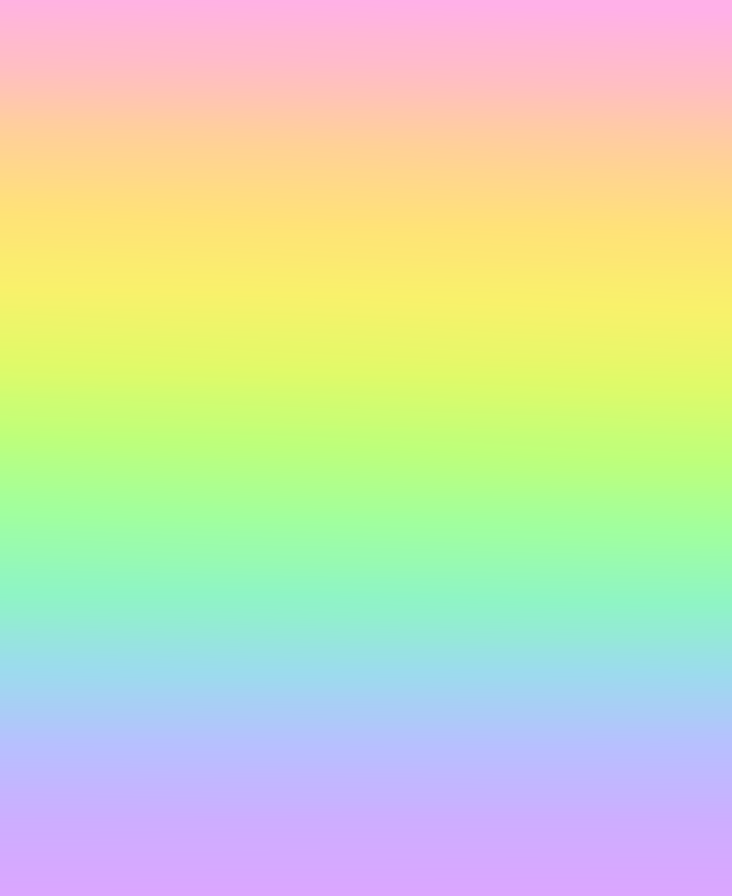
Reproduce this background procedurally as a Shadertoy shader.

```glsl
// A soft pastel rainbow running from pink at the top to violet at the bottom.
// Evenly spaced colour stops are blended along a slightly tilted height,
// which is disturbed by faint, wide brush streaks made from stretched noise.

const int STOP_COUNT = 13;

// Colour stops from top to bottom
const vec3 STOPS[STOP_COUNT] = vec3[STOP_COUNT](
    vec3(1.00, 0.69, 0.91),   // pink
    vec3(1.00, 0.745, 0.765),
    vec3(1.00, 0.82, 0.59),   // peach
    vec3(1.00, 0.885, 0.47),
    vec3(0.975, 0.945, 0.42), // yellow
    vec3(0.88, 0.98, 0.41),
    vec3(0.745, 1.00, 0.48),  // lime
    vec3(0.63, 1.00, 0.62),
    vec3(0.56, 0.96, 0.77),   // mint
    vec3(0.61, 0.86, 0.93),
    vec3(0.72, 0.75, 1.00),   // periwinkle
    vec3(0.805, 0.68, 1.00),
    vec3(0.86, 0.65, 1.00)    // violet
);

float hash(vec2 p) {
    return fract(sin(dot(p, vec2(127.1, 311.7))) * 43758.5453);
}

// Smooth value noise in 0..1
float valueNoise(vec2 p) {
    vec2 cell = floor(p);
    vec2 f = fract(p);
    f = f * f * (3.0 - 2.0 * f);
    float low = mix(hash(cell), hash(cell + vec2(1.0, 0.0)), f.x);
    float high = mix(hash(cell + vec2(0.0, 1.0)), hash(cell + vec2(1.0)), f.x);
    return mix(low, high, f.y);
}

// Two layers of wide, thin streaks, centred on zero
float streaks(vec2 uv) {
    float broad = valueNoise(uv * vec2(2.5, 45.0)) - 0.5;
    float fine = valueNoise(uv * vec2(4.0, 120.0) + 17.0) - 0.5;
    return broad + 0.5 * fine;
}

// Rainbow colour at depth 0 (top) to 1 (bottom)
vec3 rainbow(float depth) {
    float position = clamp(depth, 0.0, 1.0) * float(STOP_COUNT - 1);
    int index = min(int(position), STOP_COUNT - 2);
    return mix(STOPS[index], STOPS[index + 1], position - float(index));
}

void mainImage(out vec4 fragColor, in vec2 fragCoord) {
    vec2 uv = fragCoord / iResolution.xy;
    float depth = 1.0 - uv.y;

    // Bands sink toward the right, levelling out near the bottom
    float tilt = 0.027 * (1.0 - smoothstep(0.5, 0.85, depth));
    depth -= tilt * (uv.x - 0.5);

    // Faint brush texture
    depth += 0.006 * streaks(uv);

    fragColor = vec4(rainbow(depth), 1.0);
}
```
